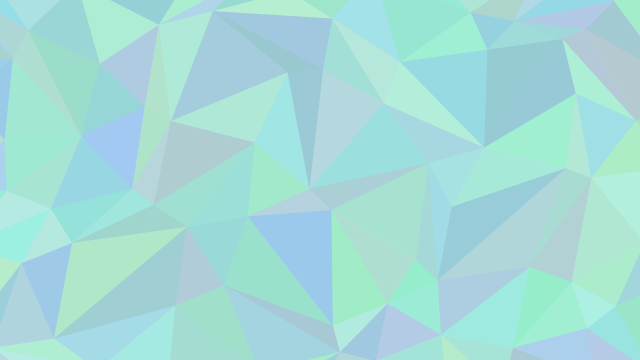
This background is drawn by a Shadertoy shader. Its source:

```glsl
// Low-poly mesh of flat pastel triangles in mint, aqua and pale blue

vec3 hash3(vec2 p) {
    vec3 q = vec3(dot(p, vec2(127.1, 311.7)), dot(p, vec2(269.5, 183.3)), dot(p, vec2(419.2, 371.9)));
    return fract(sin(q) * 43758.54);
}

float cross2(vec2 a, vec2 b) { return a.x * b.y - a.y * b.x; }

// Jittered grid vertex, spread wider at the centre; y spans -1 to 1
vec2 meshVertex(vec2 id, float aspect) {
    vec2 jitter = 0.92 * (hash3(id + 7.0).xy - 0.5);
    vec2 p = (id + jitter) / vec2(5.0, 3.0) - 1.0;
    p *= 1.2 - 0.15 * p * p;
    p += 0.07 * sin(p.yx * vec2(3.0, 4.0) + vec2(0.6, 1.9));
    return p * vec2(aspect, 1.0);
}

// Distance to the edge line ab, positive on its left
float edgeDistance(vec2 p, vec2 a, vec2 b) {
    return cross2(b - a, p - a) / max(length(b - a), 1e-4);
}

float triangleCoverage(vec2 p, vec2 a, vec2 b, vec2 c, float pixel) {
    float inside = min(edgeDistance(p, a, b), min(edgeDistance(p, b, c), edgeDistance(p, c, a)));
    return clamp(inside / pixel + 0.5, 0.0, 1.0);
}

// Smaller signed area of the two triangles split along ac
float smallerHalf(vec2 a, vec2 b, vec2 c, vec2 d) {
    return min(cross2(b - a, c - a), cross2(c - a, d - a));
}

// Pastel tone: blue falls a little as green rises
vec3 facetColor(vec2 id) {
    vec3 h = hash3(id * 1.37 + 3.1) - 0.5;
    float green = 0.862 + 0.16 * h.y;
    float blue = 0.855 + 0.13 * h.z - 0.35 * (green - 0.862);
    return vec3(0.655 + 0.14 * h.x, green, blue);
}

void mainImage(out vec4 fragColor, in vec2 fragCoord) {
    float aspect = iResolution.x / iResolution.y;
    float pixel = 2.0 / iResolution.y;
    vec2 p = (2.0 * fragCoord - iResolution.xy) / iResolution.y;

    vec4 sum = vec4(0.655, 0.862, 0.855, 1.0) * 1e-4;
    for (int i = -1; i <= 10; i++) {
        // Each column reuses the top edge of the quad below
        vec2 a = meshVertex(vec2(i, -1), aspect);
        vec2 b = meshVertex(vec2(i + 1, -1), aspect);
        for (int j = -1; j <= 6; j++) {
            vec2 id = vec2(i, j);
            vec2 d = meshVertex(id + vec2(0, 1), aspect);
            vec2 c = meshVertex(id + 1.0, aspect);
            vec2 low = min(min(a, b), min(c, d)) - pixel;
            vec2 high = max(max(a, b), max(c, d)) + pixel;

            if (all(greaterThan(p, low)) && all(lessThan(p, high))) {
                // Split along the diagonal that gives the fuller triangles
                bool splitAC = smallerHalf(a, b, c, d) > smallerHalf(b, c, d, a);
                vec2 q0 = splitAC ? a : b;
                vec2 q1 = splitAC ? b : c;
                vec2 q2 = splitAC ? c : d;
                vec2 q3 = splitAC ? d : a;
                sum += triangleCoverage(p, q0, q1, q2, pixel) * vec4(facetColor(id), 1.0);
                sum += triangleCoverage(p, q0, q2, q3, pixel) * vec4(facetColor(id + 40.5), 1.0);
            }
            a = d;
            b = c;
        }
    }
    fragColor = vec4(sum.rgb / sum.a, 1.0);
}
```
